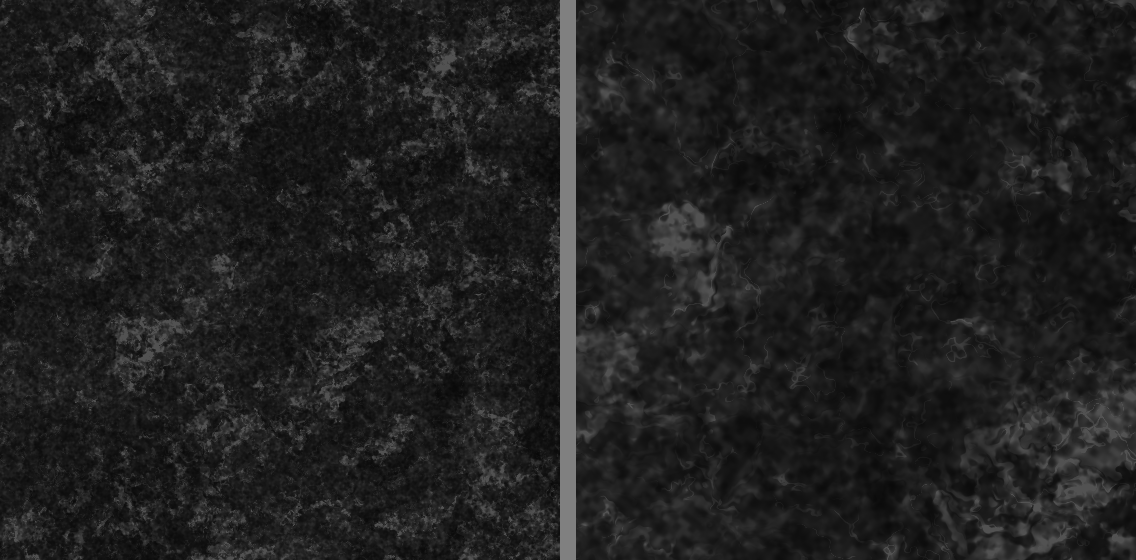
Left: the whole. Right: its middle third, enlarged.
Reproduce this texture procedurally as a WebGL 2 fragment shader.

```glsl
#version 300 es
precision highp float;
// Near-black weathered marble with broken grey veins, flakes and fine grain.

#define BASE_TONE 0.087
#define CLOUD_CONTRAST 0.95
#define GRAIN_CONTRAST 1.35
#define GRAIN_SCALE 125.0
#define VEIN_SCALE 14.0
#define VEIN_GAIN 0.95
#define FLAKE_SCALE 17.0
#define FLAKE_GAIN 0.78
#define THREAD_GAIN 0.42
#define STREAK_GAIN 0.32
#define SHADE_GAIN 0.4
#define MAX_TONE 0.32

uniform vec2 u_resolution;
out vec4 fragColor;

// Integer hash: two random values in 0..1 per lattice cell
vec2 hash2(vec2 cell) {
    uvec2 v = uvec2(ivec2(cell)) * 1664525u + 1013904223u;
    v.x += v.y * 1664525u;
    v.y += v.x * 1664525u;
    v ^= v >> 16u;
    v.x += v.y * 1664525u;
    v.y += v.x * 1664525u;
    v ^= v >> 16u;
    return vec2(v & 0xffffu) / 65535.0;
}

// Value noise with two independent channels
vec2 noise2(vec2 p) {
    vec2 i = floor(p), f = p - i;
    vec2 u = f * f * f * (f * (f * 6.0 - 15.0) + 10.0);
    vec2 low = mix(hash2(i), hash2(i + vec2(1, 0)), u.x);
    vec2 high = mix(hash2(i + vec2(0, 1)), hash2(i + vec2(1, 1)), u.x);
    return mix(low, high, u.y);
}

// Rotated octaves, normalised to 0..1
vec2 fbm2(vec2 p, int octaves, float gain) {
    const mat2 turn = mat2(1.6, 1.2, -1.2, 1.6);
    vec2 sum = vec2(0.0);
    float amp = 1.0, total = 0.0;
    for (int i = 0; i < octaves; i++) {
        sum += amp * noise2(p);
        total += amp;
        amp *= gain;
        p = turn * p + 17.3;
    }
    return sum / total;
}

// Gap between the two nearest cell points: zero on cell borders
float cellBorder(vec2 p) {
    vec2 i = floor(p), f = p - i;
    float nearest = 8.0, second = 8.0;
    for (int y = -1; y <= 1; y++) {
        for (int x = -1; x <= 1; x++) {
            vec2 o = vec2(x, y);
            float d = length(o + hash2(i + o) - f);
            second = min(second, max(nearest, d));
            nearest = min(nearest, d);
        }
    }
    return second - nearest;
}

float vein(vec2 p, float width) {
    return 1.0 - smoothstep(width * 0.35, width, cellBorder(p));
}

void main() {
    vec2 p = gl_FragCoord.xy / min(u_resolution.x, u_resolution.y);

    // Ragged domain warp
    vec2 q = p + 0.075 * (fbm2(p * 9.0 + 3.0, 4, 0.55) - 0.5);
    q += 0.034 * (fbm2(p * 62.0 + 41.0, 3, 0.7) - 0.5);

    // Broad clouds (x) and places where veins gather (y)
    vec2 cloud = fbm2(p * vec2(6.0, 9.0) + 11.0, 6, 0.7);
    float cluster = smoothstep(0.42, 0.64, fbm2(q * 8.0 + 71.0, 4, 0.55).x);
    vec2 wear = fbm2(p * 50.0 + 23.0, 4, 0.7);

    // Broken veins at two scales
    float broken = smoothstep(0.38, 0.58, wear.x);
    float veins = vein(q * VEIN_SCALE + 5.0, mix(0.08, 0.36, cluster * wear.y * 1.4));
    veins *= broken * mix(0.25, 1.0, cluster);
    float small = vein(q * VEIN_SCALE * 2.4 + 60.0, 0.26);
    veins = max(veins, small * broken * cluster * 0.7);

    // Pale torn flakes
    float flakeField = fbm2(q * FLAKE_SCALE + 90.0, 5, 0.6).x;
    float flakes = smoothstep(0.61, 0.66, flakeField + 0.07 * (cluster - 0.5));
    flakes *= 0.4 + 0.6 * smoothstep(0.38, 0.56, wear.y);

    // Hairline threads along noise contours
    vec2 contour = abs(fbm2(q * 19.0 + 130.0, 4, 0.55) - 0.5);
    float threads = 1.0 - smoothstep(0.005, 0.02, min(contour.x, contour.y));
    threads *= smoothstep(0.42, 0.58, wear.y);

    // Sideways smears and sooty hollows
    vec2 smear = fbm2(q * vec2(7.0, 17.0) + 170.0, 5, 0.65);
    float streaks = smoothstep(0.55, 0.67, smear.x);
    float shade = smoothstep(0.56, 0.7, fbm2(q * vec2(9.0, 7.0) + 210.0, 5, 0.65).y);
    float grain = fbm2(p * GRAIN_SCALE + 250.0, 2, 0.9).x - 0.5;

    // Layers multiply, so they add as logarithms
    float level = CLOUD_CONTRAST * (cloud.x - 0.5) + GRAIN_CONTRAST * grain;
    level += max(VEIN_GAIN * veins, FLAKE_GAIN * flakes);
    level += THREAD_GAIN * threads + STREAK_GAIN * streaks - SHADE_GAIN * shade;
    float tone = min(BASE_TONE * exp(level), MAX_TONE);
    fragColor = vec4(vec3(tone), 1.0);
}
```
